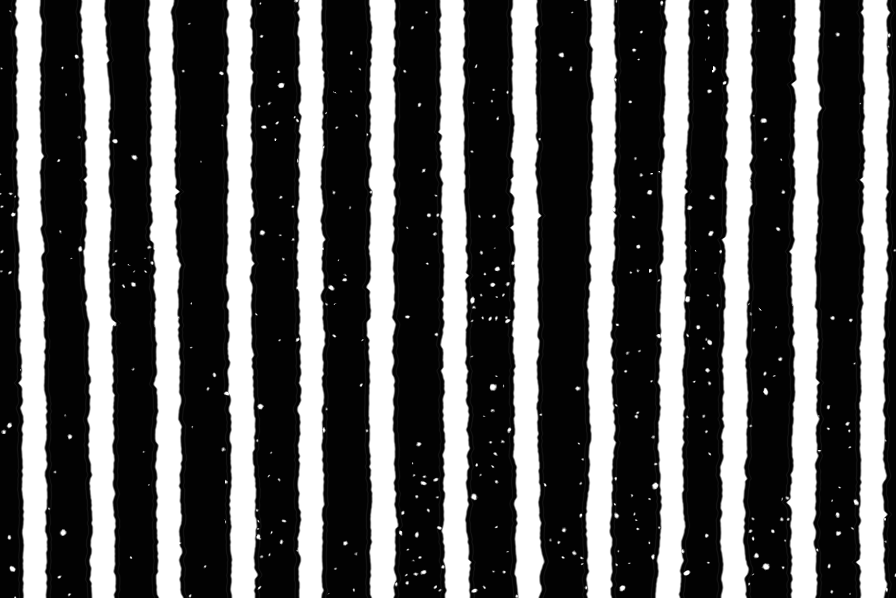
A WebGL 2 fragment shader for this pattern:

```glsl
#version 300 es
precision highp float;
// Thirteen rough, slightly leaning white stripes on black ink with worn white specks.

uniform vec2 u_resolution;
out vec4 fragColor;

// Lengths are fractions of the canvas width.
const int STRIPES = 13;
const float PITCH = 0.0789;
const float FIRST_CENTER = 0.028;
const float HALF_WIDTH = 0.0132;
const float PRINT_BLUR = 0.0015;
const vec3 INK = vec3(0.008);
const vec3 PAPER = vec3(1.0);

float hash(vec2 p) {
    return fract(sin(dot(p, vec2(127.1, 311.7))) * 43758.5453);
}

float noise(vec2 p) {
    vec2 cell = floor(p);
    vec2 f = fract(p);
    f = f * f * (3.0 - 2.0 * f);
    float low = mix(hash(cell), hash(cell + vec2(1.0, 0.0)), f.x);
    float high = mix(hash(cell + vec2(0.0, 1.0)), hash(cell + 1.0), f.x);
    return mix(low, high, f.y);
}

float bump(float x, float center, float width) {
    float t = (x - center) / width;
    return exp(-t * t);
}

// Hand-set spacing: uneven at the top, with a lean that turns across the row.
float stripeCenter(float i, float y, float height) {
    float top = 0.0038 - 0.0104 * bump(i, 1.7, 1.0) + 0.0150 * bump(i, 8.7, 1.2);
    float lean = 0.0104 - 0.00163 * i + 0.0045 * cos(1.2566 * (i - 1.5));
    float wobble = 0.0032 * (noise(vec2(y * 11.0, i + 40.0)) - 0.5);
    return FIRST_CENTER + PITCH * i + top + lean * (1.0 - y / height) + wobble;
}

// Ragged contour of one edge: broad teeth, fine grain and rare nicks.
float edgeRoughness(float y, float seed) {
    float teeth = noise(vec2(y * 95.0, seed)) - 0.5;
    float grain = noise(vec2(y * 240.0, seed + 60.0)) - 0.5;
    float nick = pow(noise(vec2(y * 75.0, seed + 120.0)), 14.0);
    return 0.0030 * teeth + 0.0014 * grain + 0.0040 * nick;
}

float stripeDistance(vec2 p, float i, float height) {
    float x = p.x - stripeCenter(i, p.y, height);
    float seed = 2.0 * i + step(0.0, x);
    return abs(x) - HALF_WIDTH - edgeRoughness(p.y, seed);
}

// Wear gathers in patches and thickens toward the lower right.
float wearDensity(vec2 p, float height) {
    float patches = smoothstep(0.62, 0.92, noise(p * 11.0 + 7.0));
    float corner = smoothstep(0.2, 1.0, p.x) * (1.0 - smoothstep(0.0, 0.45, p.y / height));
    return 0.06 + 0.30 * patches + 0.32 * corner;
}

// At most one irregular speck in each grid cell.
float speckDistance(vec2 p, float cellSize, float density, float seed) {
    vec2 cell = floor(p / cellSize);
    vec2 key = cell + seed;
    vec2 jitter = vec2(hash(key + 3.1), hash(key + 8.7)) - 0.5;
    vec2 q = p - (cell + 0.5 + 0.6 * jitter) * cellSize;
    float size = hash(key + 15.3);
    float angle = 6.2832 * hash(key + 21.9);
    vec2 axis = vec2(cos(angle), sin(angle));
    q = vec2(dot(q, axis), dot(q, vec2(-axis.y, axis.x)));
    q.y *= 1.0 + 0.7 * hash(key + 27.5);
    float radius = cellSize * mix(0.06, 0.19, size * size);
    radius += 0.0012 * (noise(p * 500.0) - 0.5);
    return hash(key) < density ? length(q) - radius : 1.0;
}

void main() {
    vec2 p = gl_FragCoord.xy / u_resolution.x;
    float height = u_resolution.y / u_resolution.x;

    // Nearest stripe
    float stripes = 1.0;
    for (int i = 0; i < STRIPES; i++) {
        stripes = min(stripes, stripeDistance(p, float(i), height));
    }

    // Specks in a coarse and a fine layer
    float density = wearDensity(p, height);
    float specks = speckDistance(p, 0.0200, density, 11.0);
    specks = min(specks, speckDistance(p + 0.005, 0.0125, density * 0.45, 53.0));

    // Soft print edge and a faint line just inside the ink
    float blur = max(PRINT_BLUR, 0.7 / u_resolution.x);
    float paper = 1.0 - smoothstep(-blur, blur, min(stripes, specks));
    float halo = 0.06 * bump(stripes, 0.0046, 0.0008);
    fragColor = vec4(mix(INK + halo, PAPER, paper), 1.0);
}
```
